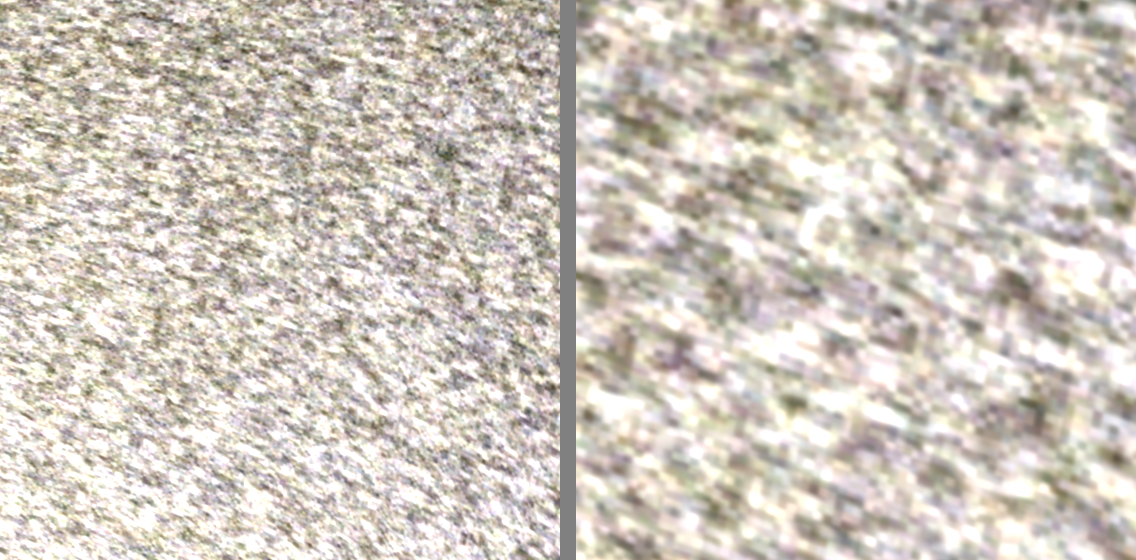
Left, the full canvas; right, a detail of the centre.
Reproduce this texture procedurally as a WebGL 2 fragment shader.

```glsl
#version 300 es
precision highp float;
// Pale, grainy stone surface: layers of stretched value noise form short streaks
// that lean down to the right, steeper toward the bottom. A soft light falls from
// the lower left, and weak colour noise shifts grains between cream and mauve.
uniform vec2 u_resolution;
out vec4 fragColor;

vec3 hash3(vec2 cell) {
    vec3 h = fract(cell.xyx * vec3(0.1031, 0.1030, 0.0973));
    h += dot(h, h.yxz + 33.33);
    return fract((h.xxy + h.yzz) * h.zyx);
}

// Three independent smooth noises, each centred on zero.
vec3 grain(vec2 p) {
    vec2 cell = floor(p);
    vec2 f = fract(p);
    f = f * f * f * (f * (f * 6.0 - 15.0) + 10.0);
    vec3 low = mix(hash3(cell), hash3(cell + vec2(1.0, 0.0)), f.x);
    vec3 high = mix(hash3(cell + vec2(0.0, 1.0)), hash3(cell + vec2(1.0)), f.x);
    return mix(low, high, f.y) - 0.5;
}

// Tilts the rows of grains by a slope that grows toward the bottom.
vec2 streakSpace(vec2 uv, float extraSlope) {
    float slope = 0.14 + extraSlope + 0.3 * (1.0 - uv.y);
    return vec2(uv.x - 0.2 * uv.y, uv.y + slope * uv.x);
}

void main() {
    vec2 uv = gl_FragCoord.xy / u_resolution;

    // Grain layers, from long flakes to fine specks
    vec2 bend = 0.006 * grain(uv * 31.0 + 7.0).xy;
    vec3 flakes = grain(streakSpace(uv + bend, 0.0) * vec2(40.0, 98.0) + 20.0);
    vec3 chips = grain(streakSpace(uv + bend, 0.07) * vec2(82.0, 165.0) + 150.0);
    vec3 specks = grain(streakSpace(uv, -0.06) * vec2(175.0, 235.0) + 400.0);
    vec3 patches = grain(streakSpace(uv, 0.0) * vec2(9.0, 17.0) + 60.0);

    // Light falling off toward the top and the right
    float light = 0.945 - 0.20 * uv.y - 0.14 * uv.x + 0.10 * uv.x * uv.y;
    light += 0.46 * flakes.x + 0.38 * chips.x + 0.27 * specks.x + 0.07 * patches.x;

    // Warm tint, cooler at the right, with cream and mauve variation
    float warmth = 0.055 - 0.03 * uv.x + 0.02 * uv.y;
    warmth += 0.10 * flakes.y + 0.10 * chips.y + 0.07 * specks.y + 0.04 * patches.y;
    float mauve = 0.035 + 0.06 * flakes.z + 0.06 * chips.z + 0.06 * specks.z;
    vec3 color = vec3(light) + vec3(mauve, 0.0, 0.3 * mauve - warmth);

    fragColor = vec4(clamp(color, 0.0, 1.0), 1.0);
}
```
